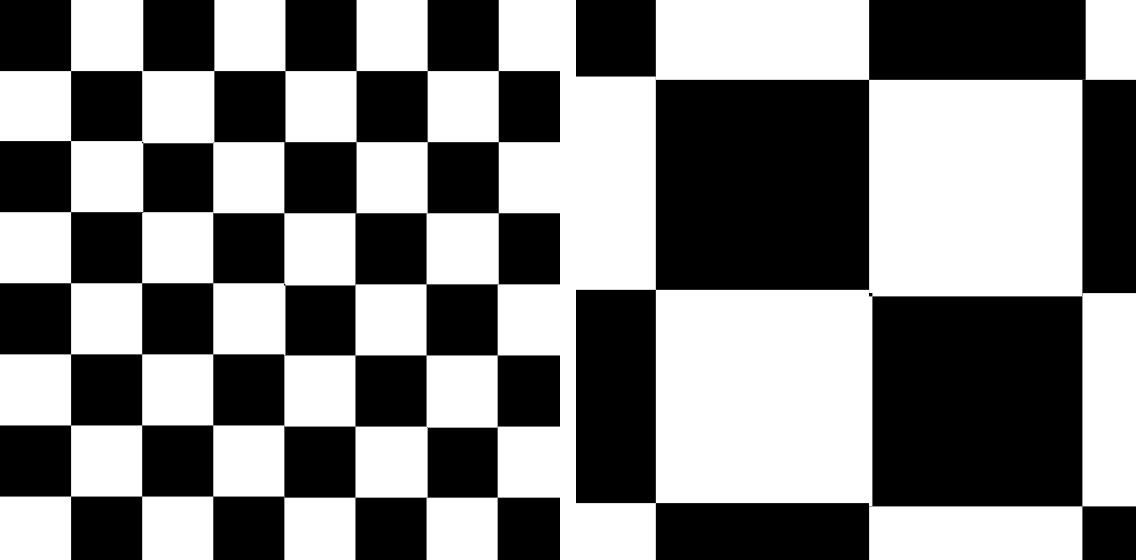
Left, the full canvas; right, a detail of the centre.
Give the GLSL for this pattern, as a WebGL 2 fragment shader.

```glsl
#version 300 es
precision highp float;

uniform vec2 u_resolution;
out vec4 fragColor;

// Drift of a vertical boundary, in steps, within one row
float columnDrift(float line, float row) {
    float upper = line >= 2.0 && row < line * 0.5 ? 1.0 : 0.0;
    float diagonal = line >= 2.0 && mod(line, 2.0) < 0.5 && row == line ? 1.0 : 0.0;
    return max(upper, diagonal);
}

// Drift of a horizontal boundary, in steps, within one column
float rowDrift(float line, float column) {
    float left = line >= 2.0 && column < min(line, 4.0) ? -1.0 : 0.0;
    float diagonal = line >= 2.0 && mod(line, 2.0) < 0.5 && column == line ? 1.0 : 0.0;
    return left + diagonal;
}

void main() {
    // Board coordinates: one unit per square, counted from the top left
    vec2 uv = gl_FragCoord.xy / u_resolution;
    vec2 board = vec2(uv.x, 1.0 - uv.y) * 7.877;
    vec2 cell = floor(board);
    vec2 line = floor(board + 0.5);

    // Small misalignments between neighbouring squares
    vec2 drift = 0.0154 * vec2(columnDrift(line.x, cell.y), rowDrift(line.y, cell.x));

    // Smooth alternating sign on each axis; their product is the checker
    vec2 halfPixel = 0.5 * 7.877 / u_resolution;
    vec2 side = clamp((board - line - drift) / halfPixel, -1.0, 1.0);
    vec2 alternation = side * (1.0 - 2.0 * mod(line, 2.0));
    float blackness = 0.5 + 0.5 * alternation.x * alternation.y;

    vec3 white = vec3(1.0);
    vec3 black = vec3(0.0);
    fragColor = vec4(mix(white, black, blackness), 1.0);
}
```
